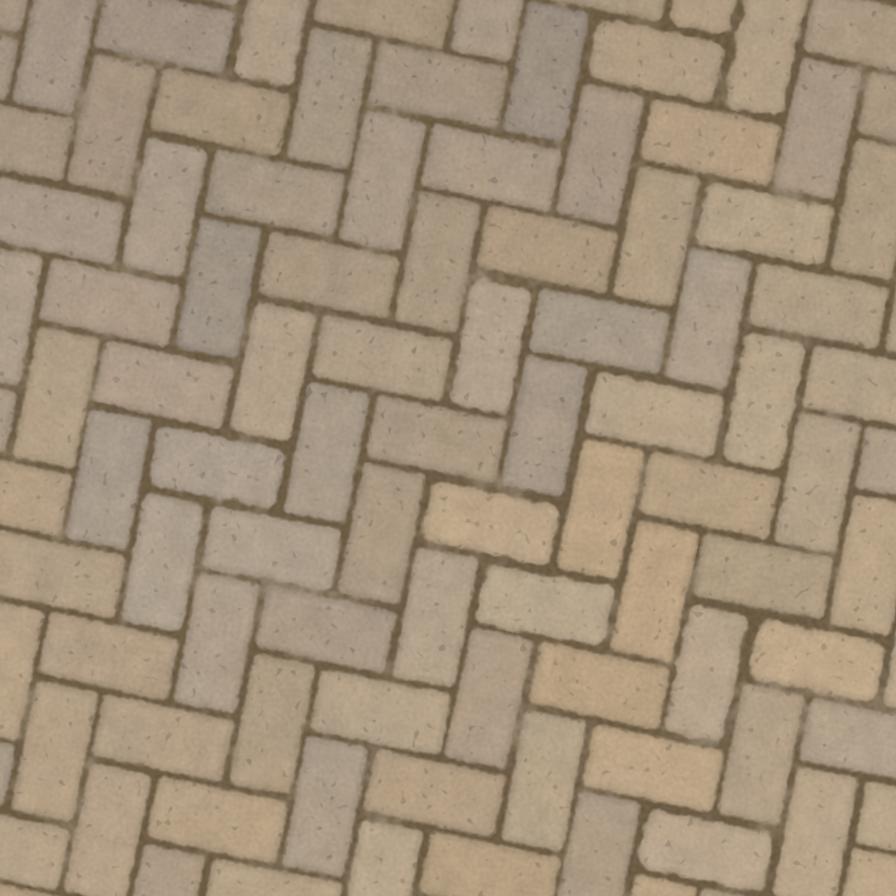
A Shadertoy shader for this texture:

```glsl
// Weathered 2:1 clay pavers laid in a tilted herringbone bond.
// Each point finds its brick from the diagonal cell index, then a rounded box
// distance splits face from joint; gradient noise adds wear, grain and stains.

const float UNIT = 0.0775;                 // brick width, in canvas heights
const float TILT = 0.202;                  // clockwise rotation, radians
const vec2  ANCHOR = vec2(0.487, 0.509);   // centre of one lying brick

const vec3 TAN_CLAY  = vec3(0.725, 0.640, 0.525);
const vec3 GREY_CLAY = vec3(0.665, 0.607, 0.545);
const vec3 DARK_JOINT = vec3(0.425, 0.362, 0.270);
const vec3 SAND_JOINT = vec3(0.560, 0.500, 0.415);

vec3 hash3(vec2 p) {
    vec3 q = fract(p.xyx * vec3(0.1031, 0.1030, 0.0973));
    q += dot(q, q.yxz + 33.33);
    return fract((q.xxy + q.yzz) * q.zyx);
}

mat2 rotation(float a) {
    float c = cos(a), s = sin(a);
    return mat2(c, -s, s, c);
}

float cornerSlope(vec2 corner, vec2 offset) {
    return dot(hash3(corner).xy * 2.0 - 1.0, offset);
}

// Gradient noise, roughly -0.6 to 0.6
float gradientNoise(vec2 p) {
    vec2 i = floor(p), f = p - i;
    vec2 w = f * f * f * (f * (f * 6.0 - 15.0) + 10.0);
    vec2 e = vec2(1.0, 0.0);
    return mix(mix(cornerSlope(i, f), cornerSlope(i + e, f - e), w.x),
               mix(cornerSlope(i + e.yx, f - e.yx), cornerSlope(i + 1.0, f - 1.0), w.x), w.y);
}

float fbm(vec2 p) {
    float sum = 0.0, amp = 0.6;
    for (int k = 0; k < 4; k++) {
        sum += amp * gradientNoise(p);
        p = rotation(0.6) * p * 2.1 + 17.3;
        amp *= 0.55;
    }
    return sum;
}

float roundedBox(vec2 p, vec2 halfSize, float radius) {
    vec2 d = abs(p) - halfSize + radius;
    return length(max(d, 0.0)) + min(max(d.x, d.y), 0.0) - radius;
}

// Herringbone lookup: xy is the brick centre, zw its half size
vec4 herringbone(vec2 q) {
    vec2 cell = floor(q);
    float phase = mod(cell.x - cell.y, 4.0);
    bool lying = phase < 1.5;
    vec2 halfSize = lying ? vec2(1.0, 0.5) : vec2(0.5, 1.0);
    vec2 start = cell;
    if (lying) start.x -= phase;
    else start.y -= 3.0 - phase;
    return vec4(start + halfSize, halfSize);
}

// Signed distance to the worn, slightly misplaced brick outline
float brickDistance(vec2 q, vec4 brick, vec3 rnd) {
    vec2 local = q - brick.xy - (rnd.xy - 0.5) * 0.035;
    local = rotation((rnd.z - 0.5) * 0.035) * local;
    float wear = smoothstep(0.65, 1.0, rnd.y);
    float rough = gradientNoise(q * 4.5) * (0.035 + 0.05 * wear)
                + gradientNoise(q * 13.0) * 0.025;
    return roundedBox(local, brick.zw - 0.045 - 0.022 * wear, 0.09 + 0.08 * wear) + rough;
}

vec3 brickFace(vec2 q, vec2 uv, vec3 rnd, float dist) {
    // Clay tone drifts from grey at the upper left to tan at the lower right
    float warmth = 0.56 + (uv.x - uv.y) * 0.42 + (rnd.x - 0.5) * 0.8 + fbm(q * 0.9) * 0.5;
    vec3 clay = mix(GREY_CLAY, TAN_CLAY, clamp(warmth, 0.0, 1.0));
    clay += vec3(0.02, 0.0, -0.015) * (rnd.z - 0.5);

    float shade = 1.0 + (rnd.y - 0.5) * 0.07 - 0.06 * uv.y * uv.y;
    shade += fbm(q * 2.6 + rnd.xy * 9.0) * 0.10 + gradientNoise(q * 15.0) * 0.06;
    // Sparse pits and grime along the rim
    shade -= 0.13 * smoothstep(0.27, 0.5, gradientNoise(q * 8.0 + 41.0));
    shade -= 0.08 * smoothstep(-0.13, 0.0, dist);
    return clay * shade;
}

vec3 jointFill(vec2 q) {
    float sand = smoothstep(-0.05, 0.4, fbm(q * 0.8 + 7.0) + 0.3 * gradientNoise(q * 5.0));
    return mix(DARK_JOINT, SAND_JOINT, sand) * (1.0 + 0.15 * gradientNoise(q * 12.0));
}

void mainImage(out vec4 fragColor, in vec2 fragCoord) {
    vec2 uv = fragCoord / iResolution.y;

    // Brick space: y points down, one unit is a brick width
    vec2 p = (uv - ANCHOR) * vec2(1.0, -1.0);
    vec2 q = rotation(-TILT) * p;
    q = rotation(2.0 * TILT) * q / UNIT + vec2(1.0, 0.5);

    vec4 brick = herringbone(q);
    vec3 rnd = hash3(brick.xy * 2.0 + 151.0);
    float dist = brickDistance(q, brick, rnd);

    float soft = max(0.035, 1.0 / (iResolution.y * UNIT));
    float joint = smoothstep(-soft, soft, dist);
    vec3 color = mix(brickFace(q, uv, rnd, dist), jointFill(q), joint);
    fragColor = vec4(color, 1.0);
}
```
